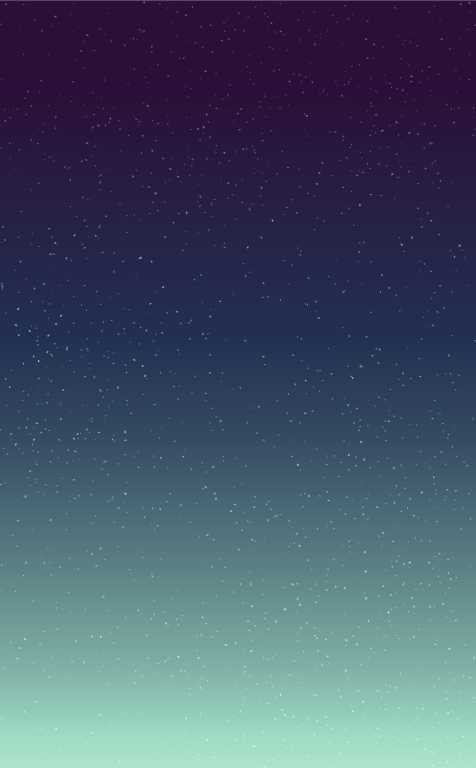
A Shadertoy shader for this background:

```glsl
const int STOPS = 10;
const float HEIGHTS[STOPS] = float[](0.0, 0.04, 0.13, 0.25, 0.36, 0.43, 0.56, 0.70, 0.87, 1.0);
const vec3 SKY[STOPS] = vec3[](
    vec3(0.68, 0.89, 0.79), vec3(0.62, 0.86, 0.77),
    vec3(0.50, 0.69, 0.65), vec3(0.37, 0.52, 0.53),
    vec3(0.27, 0.38, 0.44), vec3(0.21, 0.29, 0.38),
    vec3(0.13, 0.19, 0.32), vec3(0.148, 0.135, 0.28),
    vec3(0.165, 0.065, 0.22), vec3(0.168, 0.058, 0.21));

// Star clusters: centre x, centre y, width, height
const int CLUSTERS = 8;
const vec4 CLUSTER[CLUSTERS] = vec4[](
    vec4(0.56, 0.92, 0.14, 0.08), vec4(0.82, 0.85, 0.13, 0.06),
    vec4(0.40, 0.80, 0.19, 0.07), vec4(0.16, 0.50, 0.17, 0.12),
    vec4(0.80, 0.37, 0.13, 0.10), vec4(0.82, 0.24, 0.16, 0.08),
    vec4(0.56, 0.14, 0.14, 0.09), vec4(0.90, 0.04, 0.15, 0.09));

const int STAR_LAYERS = 3;
const float STAR_GRID = 37.0;
const float BASE_DENSITY = 0.13;
const float CLUSTER_DENSITY = 0.30;
const float MIN_RADIUS = 0.0009;
const float MAX_RADIUS = 0.0021;
const vec3 STAR_LOW = vec3(0.84, 1.0, 0.91);
const vec3 STAR_MID = vec3(0.68, 0.82, 0.83);
const vec3 STAR_HIGH = vec3(0.58, 0.38, 0.60);
const vec3 RIM_COLOR = vec3(0.36, 0.28, 0.40);
const float RIM_WIDTH = 0.0015;

float hash(vec2 p) {
    return fract(sin(dot(p, vec2(127.1, 311.7))) * 43758.5453);
}

vec3 skyColor(float y) {
    vec3 color = SKY[0];
    for (int i = 1; i < STOPS; i++) {
        float t = clamp((y - HEIGHTS[i - 1]) / (HEIGHTS[i] - HEIGHTS[i - 1]), 0.0, 1.0);
        color = mix(color, SKY[i], t);
    }
    return color;
}

float starDensity(vec2 uv) {
    float cluster = 0.0;
    for (int i = 0; i < CLUSTERS; i++) {
        vec2 d = (uv - CLUSTER[i].xy) / CLUSTER[i].zw;
        cluster = max(cluster, exp(-0.5 * dot(d, d)));
    }
    return BASE_DENSITY + CLUSTER_DENSITY * cluster;
}

// One jittered star at most in each cell, kept clear of the cell edges
float starLayer(vec2 p, float aspect, float pixel, float layer) {
    vec2 grid = p * STAR_GRID + layer * vec2(0.37, 0.61);
    vec2 cell = floor(grid);
    vec2 seed = cell + layer * vec2(71.0, 43.0);
    vec2 jitter = 0.12 + 0.76 * vec2(hash(seed), hash(seed + 17.3));
    vec2 center = (cell + 0.5) / STAR_GRID / vec2(1.0, aspect);
    float present = step(hash(seed + 5.7), starDensity(center));

    float size = hash(seed + 29.1);
    float radius = mix(MIN_RADIUS, MAX_RADIUS, size * size);
    float angle = 6.2832 * hash(seed + 41.9);
    vec2 d = (grid - cell - jitter) / STAR_GRID;
    d = mat2(cos(angle), sin(angle), -sin(angle), cos(angle)) * d;
    float dist = length(d * vec2(0.8, 1.15));
    float disc = 1.0 - smoothstep(radius - 0.7 * pixel, radius + 0.7 * pixel, dist);
    return present * disc * mix(0.25, 0.85, hash(seed + 53.5));
}

void mainImage(out vec4 fragColor, in vec2 fragCoord) {
    vec2 uv = fragCoord / iResolution.xy;
    vec2 p = fragCoord / iResolution.x;
    float aspect = iResolution.y / iResolution.x;
    float pixel = 1.0 / iResolution.x;
    vec3 color = skyColor(uv.y);

    // Stars take on the tint of their height
    vec3 starColor = mix(STAR_LOW, STAR_MID, smoothstep(0.1, 0.5, uv.y));
    starColor = mix(starColor, STAR_HIGH, smoothstep(0.55, 0.95, uv.y));
    float stars = 0.0;
    for (int i = 0; i < STAR_LAYERS; i++) {
        stars = max(stars, starLayer(p, aspect, pixel, float(i)));
    }
    color = mix(color, starColor, stars);

    // Thin pale rim along the top
    float halfPixel = 0.5 / iResolution.y;
    float rim = smoothstep(-halfPixel, halfPixel, uv.y - 1.0 + RIM_WIDTH);
    color = mix(color, RIM_COLOR, rim);

    fragColor = vec4(color, 1.0);
}
```
